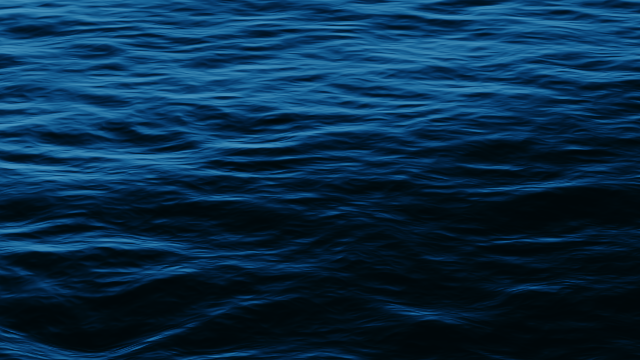
A Shadertoy shader for this texture:

```glsl
vec2 hash22(vec2 p) {
    vec3 q = fract(p.xyx * vec3(0.1031, 0.1030, 0.0973));
    q += dot(q, q.yzx + 33.33);
    return fract((q.xx + q.yz) * q.zy) * 2.0 - 1.0;
}

float gradientNoise(vec2 p) {
    vec2 i = floor(p), f = p - i;
    vec2 u = f * f * f * (f * (f * 6.0 - 15.0) + 10.0);
    vec2 e = vec2(0.0, 1.0);
    float low = mix(dot(hash22(i), f), dot(hash22(i + e.yx), f - e.yx), u.x);
    float high = mix(dot(hash22(i + e.xy), f - e.xy), dot(hash22(i + e.yy), f - e.yy), u.x);
    return mix(low, high, u.y);
}

// Sum of sharp-crested waves; ripples finer than the footprint fade out
float waveHeight(vec2 p, int octaves, float footprint) {
    float height = 0.0, amplitude = 1.0, frequency = 0.6;
    p = p * frequency + 40.0;
    for (int i = 0; i < octaves; i++) {
        float n = gradientNoise(p);
        float blur = frequency * footprint;
        height -= amplitude * exp(-blur * blur) * sqrt(n * n + 0.004);
        p = mat2(1.8, 0.6, -0.6, 1.8) * p + 17.3;
        frequency *= 1.9;
        amplitude *= 0.47;
    }
    return height;
}

float ramp(float from, float to, float t) {
    return clamp((t - from) / (to - from), 0.0, 1.0);
}

vec3 waterColor(float t) {
    vec3 c = mix(vec3(0.0, 0.025, 0.035), vec3(0.0, 0.05, 0.075), ramp(0.0, 0.2, t));
    c = mix(c, vec3(0.0, 0.09, 0.17), ramp(0.2, 0.44, t));
    c = mix(c, vec3(0.01, 0.15, 0.29), ramp(0.44, 0.63, t));
    c = mix(c, vec3(0.03, 0.25, 0.45), ramp(0.63, 0.785, t));
    c = mix(c, vec3(0.09, 0.39, 0.59), ramp(0.785, 0.9, t));
    c = mix(c, vec3(0.21, 0.51, 0.68), ramp(0.9, 0.97, t));
    return mix(c, vec3(0.3, 0.59, 0.75), ramp(0.97, 1.0, t));
}

void mainImage(out vec4 fragColor, in vec2 fragCoord) {
    vec2 uv = fragCoord / iResolution.xy;
    float aspect = iResolution.x / iResolution.y;

    // Perspective onto the sea plane
    float depth = 1.0 / (2.0 - uv.y);
    vec2 sea = vec2((uv.x - 0.5) * aspect * depth * 3.2, 20.0 * depth);
    float footprint = 0.12 * depth * depth;

    // Raised crests cover the water behind them
    vec2 p = sea;
    for (int i = 0; i < 4; i++) {
        p.y = mix(p.y, sea.y - 0.8 * waveHeight(p, 3, footprint), 0.65);
    }

    // Back slopes mirror the sky, front slopes stay dark
    float stepSize = 0.06 * depth * depth;
    float slope = (waveHeight(p + vec2(0.0, stepSize), 6, footprint)
                 - waveHeight(p, 6, footprint)) / stepSize;
    float patches = gradientNoise(sea * 0.28 + 9.0);
    float light = 0.3 - 1.5 * slope + 1.5 * patches;

    // Brighter towards the far left, darkest at the near edge
    light += 1.8 * (uv.y - 0.5) - 0.3 * (uv.x - 0.5);
    light -= 0.5 * (1.0 - smoothstep(0.03, 0.22, uv.y));

    fragColor = vec4(waterColor(1.0 / (1.0 + exp(-1.7 * light))), 1.0);
}
```
